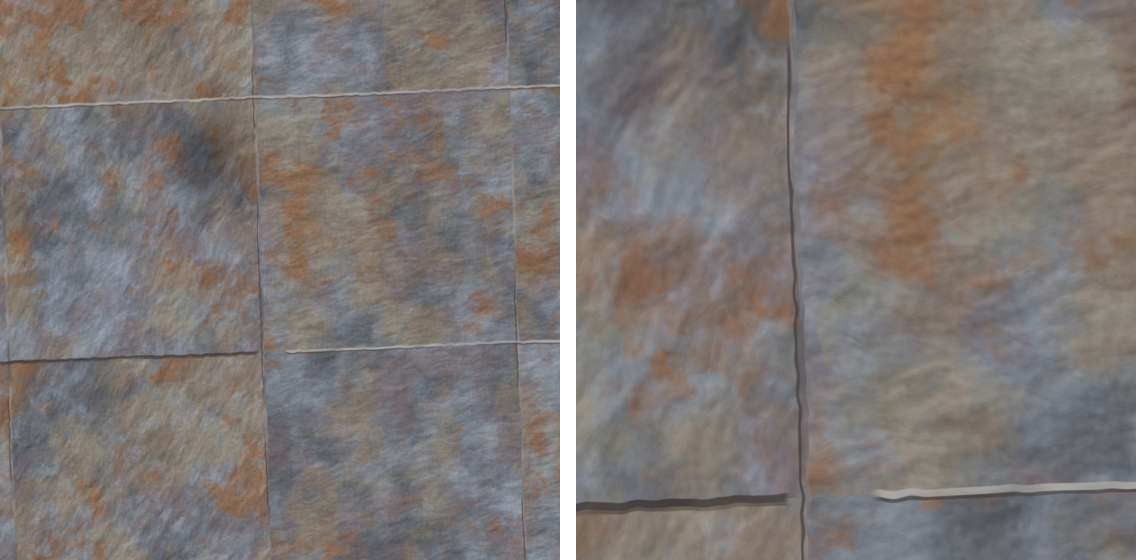
Left: the whole. Right: its middle third, enlarged.
A Shadertoy shader for this texture:

```glsl
// Weathered slate floor tiles with rust and ochre stains, set in a slightly skewed grid
#define TILE_SIZE 0.4555
#define GRID_ORIGIN vec2(0.449, 0.352)
#define GRID_SKEW vec2(0.035, 0.040)
#define JOINT_HALF 0.0050
#define SLATE_DARK vec3(0.345, 0.355, 0.375)
#define SLATE_LIGHT vec3(0.525, 0.550, 0.590)
#define OCHRE vec3(0.58, 0.51, 0.39)
#define RUST vec3(0.53, 0.37, 0.26)
#define PLUM vec3(0.44, 0.385, 0.395)
#define GROUT_LIGHT vec3(0.68, 0.67, 0.66)
#define GROUT_DARK vec3(0.25, 0.23, 0.23)

float hash(vec2 p) {
    vec3 h = fract(vec3(p.xyx) * 0.1031);
    h += dot(h, h.yzx + 33.33);
    return fract((h.x + h.y) * h.z);
}

float noise(vec2 p) {
    vec2 i = floor(p), f = fract(p);
    f = f * f * (3.0 - 2.0 * f);
    return mix(mix(hash(i), hash(i + vec2(1, 0)), f.x),
               mix(hash(i + vec2(0, 1)), hash(i + vec2(1, 1)), f.x), f.y);
}

float fbm(vec2 p) {
    float sum = 0.0, amp = 0.45;
    for (int i = 0; i < 5; i++) {
        sum += amp * noise(p);
        p = mat2(1.6, 1.2, -1.2, 1.6) * p + 17.3;
        amp *= 0.59;
    }
    return sum / 1.019;
}

// Cleft stone surface, stretched along the grain direction
float relief(vec2 s, float angle) {
    float c = cos(angle), n = sin(angle);
    vec2 g = mat2(c, -n, n, c) * s;
    return fbm(g * vec2(14.0, 32.0) + 1.5 * fbm(s * 8.0));
}

vec3 stone(vec2 q, vec2 p) {
    vec2 cell = floor(q);
    vec2 s = q + cell * 7.3 + 40.0;
    float leftSide = step(cell.x, -0.5);
    float angle = mix(0.12, 0.95, leftSide);

    // Stain level: varies by tile, strongest toward the upper left corner
    float warmth = 0.16 * cos(1.2 * (cell.x + 2.0 * cell.y - 1.0)) + 0.10 * leftSide
                 + 0.35 * smoothstep(0.28, 0.0, distance(p, vec2(0.03, 0.91)));
    vec2 warp = s + 0.06 * vec2(fbm(s * 9.0), fbm(s * 9.0 + 31.0));

    // Slate body with plum, ochre and rust clouds broken into small mottles
    float mottle = fbm(warp * 15.0 + 5.0) - 0.5;
    float tone = 0.6 * fbm(warp * 3.0 + 5.0) + 0.4 * fbm(warp * 12.0);
    vec3 col = mix(SLATE_DARK, SLATE_LIGHT, smoothstep(0.24, 0.72, tone));
    col = mix(col, PLUM, 0.55 * smoothstep(0.42, 0.68, fbm(warp * 9.0 + 13.0)));
    float ochre = fbm(warp * vec2(4.6, 3.4) + 23.0) + 0.35 * warmth + 0.35 * mottle;
    float rust = fbm(warp * 5.5 + 51.0) + 0.40 * warmth - 0.65 * mottle;
    col = mix(col, OCHRE, 0.50 * smoothstep(0.44, 0.76, ochre));
    col = mix(col, RUST, 0.72 * smoothstep(0.54, 0.86, rust));

    // Pale flakes, mostly on the rougher left tiles
    float flakes = smoothstep(0.56, 0.74, fbm(warp * 13.0 + 71.0));
    col = mix(col, vec3(0.56, 0.59, 0.65), flakes * mix(0.15, 0.4, leftSide));

    // Raking light over the relief, then fine grain
    float height = relief(s, angle);
    float slope = height - relief(s + vec2(-0.007, 0.009), angle);
    col *= 1.01 + 0.32 * slope + 0.16 * (height - 0.5);
    col += 0.03 * (noise(s * 120.0) - 0.5);

    // Soot smudge
    vec2 d = (p - vec2(0.367, 0.722)) / vec2(0.055, 0.075);
    return col * (1.0 - 0.42 * exp(-dot(d, d) * (0.8 + 0.5 * fbm(p * 20.0))));
}

float line(float dist, float halfWidth, float aa) {
    return 1.0 - smoothstep(halfWidth - aa, halfWidth + aa, abs(dist));
}

void mainImage(out vec4 fragColor, in vec2 fragCoord) {
    vec2 p = fragCoord / iResolution.y;
    vec2 q = (p - GRID_ORIGIN - GRID_SKEW * vec2(1.0 - p.y, p.x)) / TILE_SIZE;
    q += 0.006 * (vec2(noise(p.yx * 9.0), noise(p * 9.0 + 5.0)) - 0.5);
    float aa = 1.1 / (iResolution.y * TILE_SIZE);
    vec2 joint = floor(q + 0.5);
    vec2 dist = q - joint;
    vec3 col = stone(q, p);

    // Ragged joint edges
    dist += 0.005 * (vec2(noise(q.yx * 45.0), noise(q * 45.0 + 9.0)) - 0.5);

    // Vertical joints: dull grout, worn in patches, with a broken crack
    float wear = fbm(vec2(q.y * 7.0, joint.x * 9.0 + 3.0));
    vec3 dull = mix(vec3(0.36, 0.34, 0.35), vec3(0.60, 0.58, 0.58), smoothstep(0.3, 0.7, wear));
    float kept = mix(0.2, 0.65, smoothstep(0.3, 0.6, noise(vec2(q.y * 11.0, joint.x * 3.0))));
    col = mix(col, dull, kept * line(dist.x, JOINT_HALF, aa));
    float crack = smoothstep(0.48, 0.62, noise(vec2(q.y * 4.0 + 8.0, joint.x * 5.0)));
    col = mix(col, GROUT_DARK, 0.7 * crack * line(dist.x + 0.006, 0.002, aa));

    // Horizontal joints: pale raised grout, open and dark in the lower left run
    float open = step(q.x, 0.0) * step(joint.y, 0.5);
    float gap = smoothstep(-0.03, -0.02, q.x) * (1.0 - smoothstep(0.08, 0.10, q.x));
    float filled = 1.0 - gap * step(joint.y, 0.5);
    float fade = mix(0.45, 1.0, noise(vec2(q.x * 18.0, joint.y * 7.0)));
    vec3 grout = mix(GROUT_LIGHT, GROUT_DARK, open);
    float shade = noise(vec2(q.x * 9.0, joint.y * 4.0 + 2.0));
    col = mix(col, GROUT_DARK, 0.7 * shade * filled * line(dist.y + 0.007, 0.003, aa));
    col = mix(col, grout, filled * max(fade, 0.8 * open) * line(dist.y, JOINT_HALF, aa));

    fragColor = vec4(clamp(col, 0.0, 1.0), 1.0);
}
```
